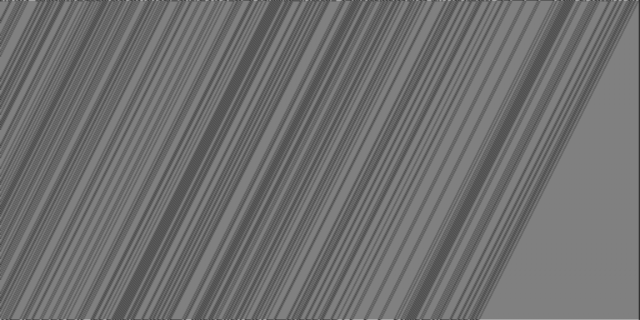
A WebGL 1 fragment shader for this pattern:

```glsl
precision highp float;

uniform vec2 u_resolution;

const vec2 GRID = vec2(768.0, 384.0);
const float LAST_SEED = 765.0;
const float SOFTNESS = 2.0;

float hash(float n) {
  return fract(sin(n * 12.9898 + 4.1) * 43758.5453);
}

float within(float x, float first, float last) {
  return step(first, x) * step(x, last);
}

// Stretches of closely packed diagonals, broken by random gaps
float denseBands(float i) {
  float dense = within(i, 50.0, 60.0);
  dense += within(i, 220.0, 225.0);
  dense += within(i, 317.0, 346.0);
  dense += within(i, 377.0, 382.0);
  dense += within(i, 418.0, 434.0);
  dense += within(i, 574.0, 580.0);
  dense += within(i, 666.0, 690.0);
  dense += within(i, 750.0, 756.0);
  return dense * step(0.3, hash(floor(i / 6.0) + 0.37));
}

// Calm stretches with few diagonals
float calmBands(float i) {
  return within(i, 286.0, 300.0) + within(i, 606.0, 662.0);
}

// First generation: random cells, empty past the right end
float seedCell(float i) {
  float cell = step(0.5, hash(i));
  cell = mix(cell, step(mod(i, 3.0), 0.5), denseBands(i));
  cell = mix(cell, step(mod(i - 612.0, 17.0), 1.5), calmBands(i));
  return cell * step(i, LAST_SEED);
}

// Seed with its single-cell gaps filled, stable under the rule
float settledCell(float i) {
  return max(seedCell(i), seedCell(i - 1.0) * seedCell(i + 1.0));
}

// Closed form of next = nor(self, right): shifts left once every two rows
float automaton(vec2 cell) {
  float age = GRID.y - 1.0 - cell.y;
  float i = cell.x + floor(age * 0.5);
  float wall = step(cell.x, GRID.x - 1.5);
  if (age < 0.5) return wall * seedCell(i);
  if (mod(age, 2.0) < 0.5) return wall * settledCell(i);
  return wall * (1.0 - max(settledCell(i), settledCell(i + 1.0)));
}

// Tent-weighted mean of the cells around a point of the grid
float softCells(vec2 point, float radius) {
  vec2 home = floor(point);
  float sum = 0.0;
  float total = 0.0;
  for (int dy = -2; dy <= 2; dy++) {
    for (int dx = -2; dx <= 2; dx++) {
      vec2 cell = home + vec2(float(dx), float(dy));
      vec2 reach = max(1.0 - abs(cell + 0.5 - point) / radius, 0.0);
      vec2 inside = step(vec2(0.0), cell) * step(cell, GRID - 1.0);
      float weight = reach.x * reach.y * inside.x * inside.y;
      if (weight > 0.0) {
        sum += weight * automaton(cell);
        total += weight;
      }
    }
  }
  return sum / max(total, 0.0001);
}

void main() {
  vec2 point = gl_FragCoord.xy / u_resolution * GRID;
  float shade = softCells(point, SOFTNESS);
  gl_FragColor = vec4(vec3(shade), 1.0);
}
```
